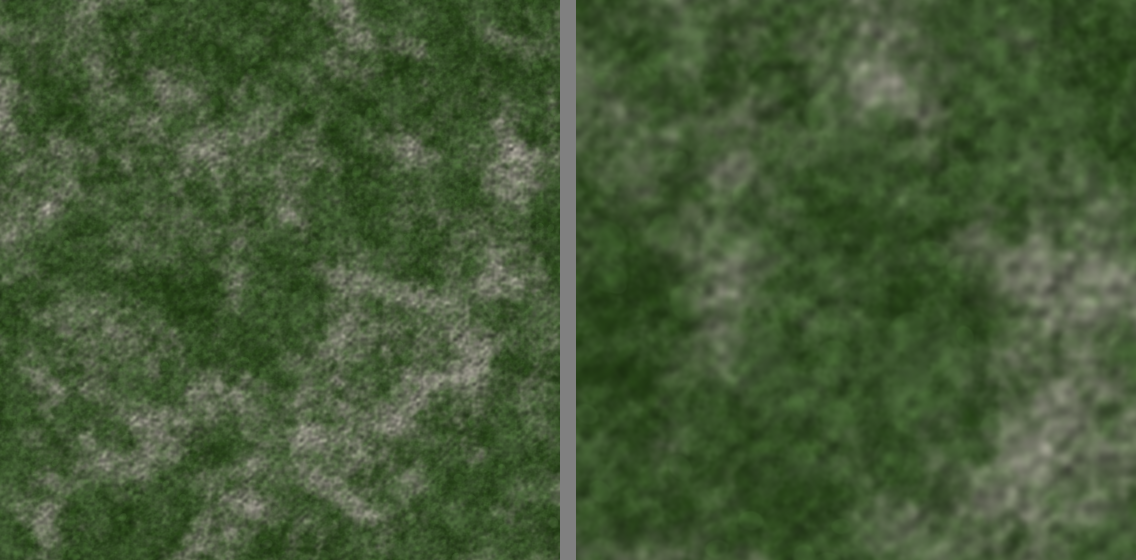
Left, the full canvas; right, a detail of the centre.
A WebGL 1 fragment shader for this texture:

```glsl
precision highp float;
// Mossy ground: mottled dark green moss with soft patches of bare grey stone.
// Layered value noise places the stone and the moss tones, a fine relief is
// lit from the upper left, and faint round leaves are scattered on a grid.

uniform vec2 u_resolution;

const vec3 MOSS_DARK = vec3(0.135, 0.235, 0.080);
const vec3 MOSS_LIGHT = vec3(0.260, 0.360, 0.205);
const vec3 STONE = vec3(0.560, 0.545, 0.510);
const vec3 LEAF = vec3(0.290, 0.430, 0.220);

const float PATCH_SCALE = 9.5;    // stone patches across the canvas
const float PATCH_GAIN = 0.73;    // raggedness of the patches
const float STONE_LOW = 0.385;    // noise level where stone starts to show
const float STONE_HIGH = 0.900;   // noise level of fully bare stone
const float TONE_SCALE = 19.0;    // moss tone changes across the canvas
const float RELIEF_SCALE = 66.0;
const float RELIEF_MOSS = 0.42;
const float RELIEF_STONE = 0.95;
const float GRAIN_SCALE = 150.0;
const float GRAIN_AMOUNT = 0.30;
const float LEAF_CELLS = 34.0;
const float LEAF_SHARE = 0.35;
const float LEAF_OPACITY = 0.38;
const vec2 LIGHT_STEP = vec2(-0.0025, 0.0038);

float hash(vec2 p) {
  return fract(sin(dot(p, vec2(127.1, 311.7))) * 43758.5453);
}

float valueNoise(vec2 p) {
  vec2 cell = floor(p);
  vec2 f = fract(p);
  f = f * f * (3.0 - 2.0 * f);
  float bottom = mix(hash(cell), hash(cell + vec2(1.0, 0.0)), f.x);
  float top = mix(hash(cell + vec2(0.0, 1.0)), hash(cell + 1.0), f.x);
  return mix(bottom, top, f.y);
}

// Sum of five octaves, each turned to hide the lattice; range 0 to 1.
float fbm(vec2 p, float gain) {
  mat2 turn = mat2(0.8, 0.6, -0.6, 0.8);
  float sum = 0.0;
  float weight = 1.0;
  float total = 0.0;
  for (int i = 0; i < 5; i++) {
    sum += weight * valueNoise(p);
    total += weight;
    weight *= gain;
    p = turn * p * 2.03 + 17.3;
  }
  return sum / total;
}

float reliefHeight(vec2 uv) {
  vec2 p = uv * RELIEF_SCALE;
  return 0.6 * valueNoise(p) + 0.4 * valueNoise(p * 2.1 + 31.7);
}

// Coverage (x) and shade (y) of the scattered leaves.
vec2 leaves(vec2 uv) {
  vec2 p = uv * LEAF_CELLS;
  vec2 cell = floor(p);
  vec2 result = vec2(0.0);
  for (int y = -1; y <= 1; y++) {
    for (int x = -1; x <= 1; x++) {
      vec2 id = cell + vec2(float(x), float(y));
      vec2 centre = id + vec2(hash(id + 3.1), hash(id + 8.7));
      vec2 offset = p - centre;
      float angle = 6.2832 * hash(id + 5.9);
      float along = dot(offset, vec2(cos(angle), sin(angle)));
      float across = dot(offset, vec2(-sin(angle), cos(angle)));
      float radius = mix(0.22, 0.50, hash(id + 1.7));
      float dist = length(vec2(along, across * 1.3)) / radius;
      float present = step(hash(id + 12.3), LEAF_SHARE);
      float cover = present * (1.0 - smoothstep(0.75, 1.05, dist));
      float shade = 0.5 - 0.5 * dist + 0.6 * offset.y;
      result = mix(result, vec2(1.0, shade), cover);
    }
  }
  return result;
}

void main() {
  vec2 uv = gl_FragCoord.xy / min(u_resolution.x, u_resolution.y);

  // Bare stone
  float patches = fbm(uv * PATCH_SCALE + 4.2, PATCH_GAIN);
  float stone = smoothstep(STONE_LOW, STONE_HIGH, patches);

  // Moss tones and leaves
  float tone = fbm(uv * TONE_SCALE + 51.6, 0.8);
  vec3 color = mix(MOSS_DARK, MOSS_LIGHT, smoothstep(0.22, 0.78, tone));
  vec2 leaf = leaves(uv);
  color = mix(color, LEAF * (0.85 + 0.3 * leaf.y), LEAF_OPACITY * leaf.x);
  color = mix(color, STONE, stone);

  // Relief and grain
  float slope = reliefHeight(uv) - reliefHeight(uv + LIGHT_STEP);
  float grain = valueNoise(uv * GRAIN_SCALE) - 0.5;
  float relief = slope * mix(RELIEF_MOSS, RELIEF_STONE, stone);
  color *= 1.0 + relief + grain * GRAIN_AMOUNT;

  gl_FragColor = vec4(clamp(color, 0.0, 1.0), 1.0);
}
```
